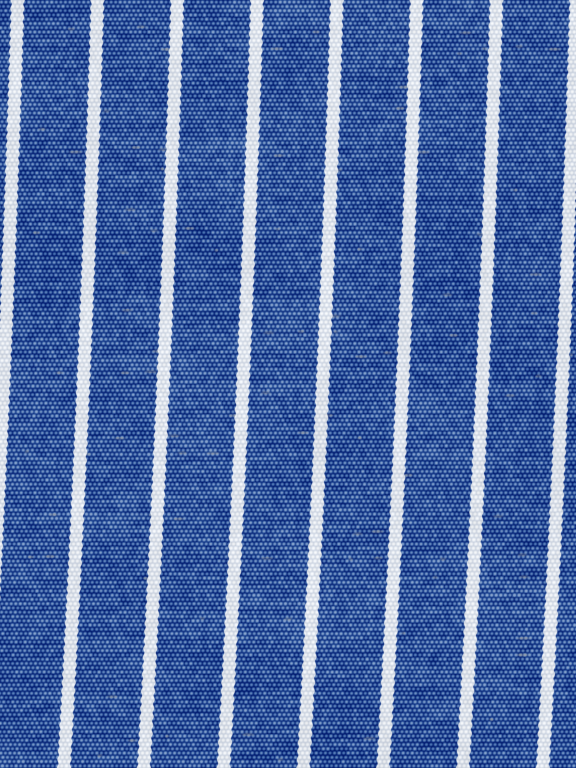
A Shadertoy shader for this texture:

```glsl
// Blue woven cotton with narrow, slightly slanted white stripes and small slubs.

const float STRIPE_PERIOD = 0.1039;     // lengths are fractions of canvas height
const float STRIPE_HALF_WIDTH = 0.0084;
const float STRIPE_START = 0.0833;
const float STRIPE_SLANT = 0.0436;
const float STRIPE_BOW = 0.0034;
const vec2 THREADS = vec2(168.0, 180.0);
const vec2 SLUB_GRID = vec2(26.0, 38.0);

const vec3 NAVY = vec3(0.01, 0.11, 0.44);
const vec3 BLUE = vec3(0.19, 0.35, 0.63);
const vec3 PALE = vec3(0.53, 0.64, 0.80);
const vec3 WHITE_SHADE = vec3(0.80, 0.83, 0.88);
const vec3 WHITE_LIGHT = vec3(0.95, 0.96, 0.97);
const vec3 SLUB_GREY = vec3(0.60, 0.62, 0.64);

float hash(vec2 p) {
    vec3 q = fract(vec3(p.xyx) * 0.1031);
    q += dot(q, q.yzx + 33.33);
    return fract((q.x + q.y) * q.z);
}

float valueNoise(vec2 p) {
    vec2 i = floor(p), f = fract(p);
    f = f * f * (3.0 - 2.0 * f);
    float low = mix(hash(i), hash(i + vec2(1, 0)), f.x);
    float high = mix(hash(i + vec2(0, 1)), hash(i + vec2(1, 1)), f.x);
    return mix(low, high, f.y);
}

// Three-stop ramp from thread gaps to thread tops.
vec3 blueRamp(float t) {
    t = clamp(t, 0.0, 1.0);
    return t < 0.5 ? mix(NAVY, BLUE, t * 2.0) : mix(BLUE, PALE, t * 2.0 - 1.0);
}

// Staggered thread bumps: x is the height, y a random value per bump.
vec2 weave(vec2 p, vec2 threads) {
    vec2 g = p * threads;
    float row = floor(g.y);
    g.x += 0.5 * mod(row, 2.0);
    float bump = 1.0 - smoothstep(0.08, 0.62, length(fract(g) - 0.5));
    return vec2(bump, hash(vec2(floor(g.x), row) + 71.0));
}

// Coverage of the white stripes, with edges stepping over alternate rows.
float stripeMask(float x, float y, float blur) {
    float offset = (x - STRIPE_START) / STRIPE_PERIOD;
    float d = abs(fract(offset + 0.5) - 0.5) * STRIPE_PERIOD;
    float scallop = 0.0009 * cos(3.14159 * y * THREADS.y);
    return 1.0 - smoothstep(-blur, blur, d - STRIPE_HALF_WIDTH - scallop);
}

// Sparse short flecks of undyed fibre lying along the weft.
float slubMask(vec2 p, vec2 grid) {
    vec2 g = p * grid, cell = floor(g);
    vec2 center = 0.3 + 0.4 * vec2(hash(cell + 13.0), hash(cell + 47.0));
    vec2 size = vec2(mix(0.08, 0.28, hash(cell + 83.0)), 0.10);
    float fleck = 1.0 - smoothstep(0.4, 1.1, length((fract(g) - center) / size));
    return fleck * step(0.86, hash(cell + 5.0));
}

vec3 fabric(vec2 p, float blur) {
    // Straighten the warp so stripes and threads share one slant.
    float warpX = p.x - STRIPE_SLANT * p.y - STRIPE_BOW * 4.0 * p.y * (1.0 - p.y);
    vec2 cloth = vec2(warpX, p.y);
    vec2 thread = weave(cloth, THREADS);

    // Uneven dye: cloudy patches, weft streaks and single bumps.
    float cloud = valueNoise(p * vec2(7.0, 9.0) + 20.0) - 0.5;
    float streak = valueNoise(vec2(p.x * 16.0, p.y * THREADS.y) + 40.0) - 0.5;
    float tone = 0.12 + 0.76 * thread.x + 0.26 * (thread.y - 0.5);
    vec3 color = blueRamp(tone + 0.10 * cloud + 0.16 * streak);
    color = mix(color, SLUB_GREY, slubMask(cloth, SLUB_GRID) * (0.25 + 0.45 * thread.x));

    vec3 white = mix(WHITE_SHADE, WHITE_LIGHT, thread.x);
    white += 0.04 * (thread.y - 0.5) + 0.03 * cloud;
    return mix(color, white, stripeMask(warpX, p.y, blur));
}

void mainImage(out vec4 fragColor, in vec2 fragCoord) {
    // Average a 3 by 3 grid of samples to smooth the fine weave.
    vec3 sum = vec3(0.0);
    for (int j = -1; j <= 1; j++) {
        for (int i = -1; i <= 1; i++) {
            vec2 p = (fragCoord + vec2(i, j) / 3.0) / iResolution.y;
            sum += fabric(p, 0.6 / iResolution.y);
        }
    }
    fragColor = vec4(sum / 9.0, 1.0);
}
```
